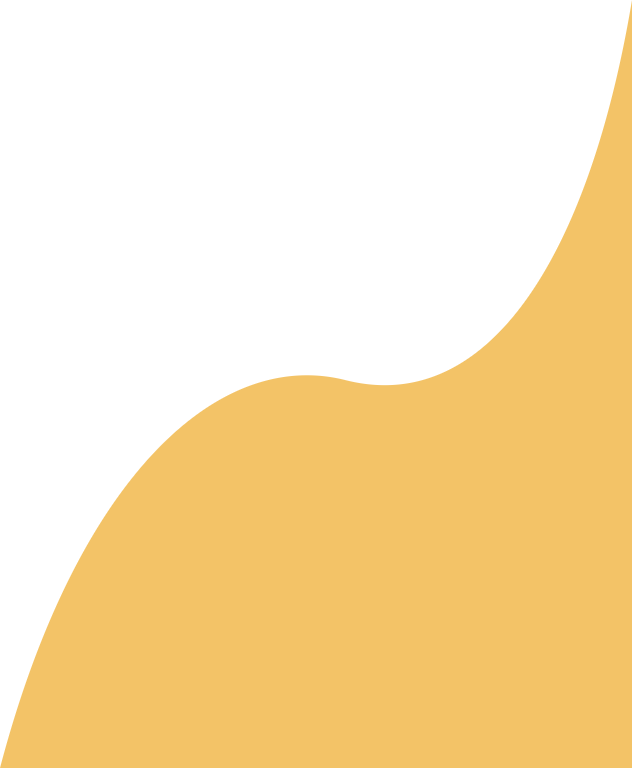
A WebGL 2 fragment shader for this background:

```glsl
#version 300 es
precision highp float;
// A flat amber hill with an S-shaped crest rising to the right on white.

#define AMBER vec3(0.953, 0.765, 0.404)
#define PAPER vec3(1.0)
#define LOW_CORNER vec2(0.0, 0.0)
#define LOW_HANDLE vec2(0.1187, 0.3711)
#define CREST_HANDLE vec2(0.3402, 0.5475)
#define JOIN vec2(0.5459, 0.5052)
#define DIP_HANDLE vec2(0.7753, 0.4570)
#define HIGH_HANDLE vec2(0.9335, 0.6719)
#define HIGH_CORNER vec2(1.0, 1.0)
#define BISECTIONS 20

uniform vec2 u_resolution;
out vec4 fragColor;

vec2 bezier(vec2 a, vec2 b, vec2 c, vec2 d, float t) {
  float s = 1.0 - t;
  return s * s * s * a + 3.0 * s * s * t * b + 3.0 * s * t * t * c + t * t * t * d;
}

vec2 bezierTangent(vec2 a, vec2 b, vec2 c, vec2 d, float t) {
  float s = 1.0 - t;
  return 3.0 * (s * s * (b - a) + 2.0 * s * t * (c - b) + t * t * (d - c));
}

// Height and slope at x of a curve whose x only grows.
vec2 heightAndSlope(vec2 a, vec2 b, vec2 c, vec2 d, float x) {
  float lo = 0.0, hi = 1.0;
  for (int i = 0; i < BISECTIONS; i++) {
    float mid = 0.5 * (lo + hi);
    if (bezier(a, b, c, d, mid).x < x) lo = mid;
    else hi = mid;
  }
  float t = 0.5 * (lo + hi);
  vec2 tangent = bezierTangent(a, b, c, d, t);
  return vec2(bezier(a, b, c, d, t).y, tangent.y / tangent.x);
}

void main() {
  vec2 uv = gl_FragCoord.xy / u_resolution;

  // Two joined arcs form the crest line.
  vec2 crest = uv.x < JOIN.x
    ? heightAndSlope(LOW_CORNER, LOW_HANDLE, CREST_HANDLE, JOIN, uv.x)
    : heightAndSlope(JOIN, DIP_HANDLE, HIGH_HANDLE, HIGH_CORNER, uv.x);

  // Edge smoothing measured across the slope.
  float pixel = length(vec2(crest.y, 1.0) / u_resolution);
  float hill = clamp((crest.x - uv.y) / pixel + 0.5, 0.0, 1.0);

  fragColor = vec4(mix(PAPER, AMBER, hill), 1.0);
}
```
